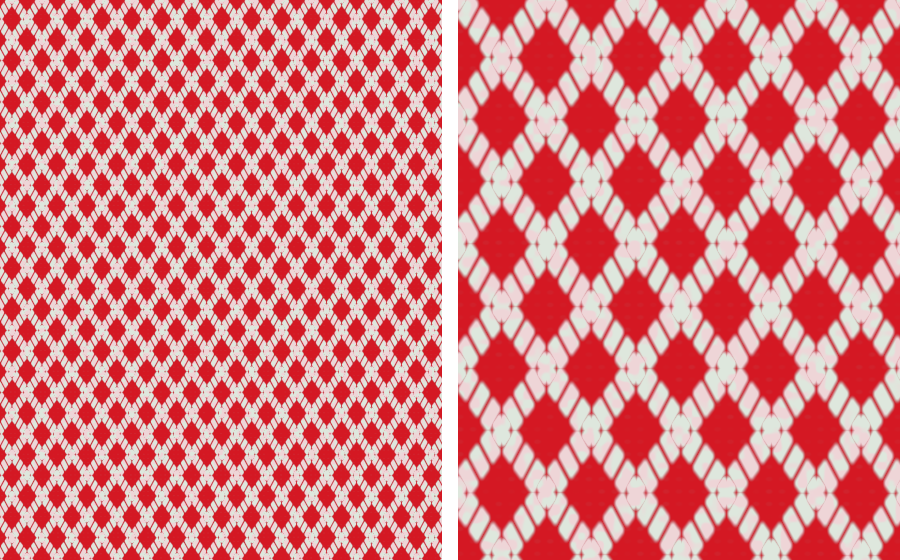
Left: the whole. Right: its middle third, enlarged.
Reproduce this pattern procedurally as a Shadertoy shader.

```glsl
// Red cloth with a diamond lattice of pale ropes made of short strands.
// Two mirrored families of diagonals are cut into rounded strands that merge
// at the crossings; hashed tints, stitch dots and a thread grain add the wear.

#define REPEATS vec2(14.75, 13.5)   // diamonds across and down
#define PHASE vec2(-0.40, 0.46)     // lattice offset in repeats
#define ROPE_HALF 0.18              // half rope width, in lattice units
#define STRANDS 4.0                 // strands on each diamond side
#define TWIST 0.15                  // slant of the strand gaps
#define GAP 0.018                   // half gap between strands
#define ROUNDING 0.06               // strand corner radius
#define STITCHES vec2(103.0, 135.0) // weave dots across and down
#define RED vec3(0.83, 0.095, 0.137)
#define COOL_WHITE vec3(0.87, 0.905, 0.865)
#define ROSY_WHITE vec3(0.935, 0.835, 0.845)

float hash(vec2 p) {
    vec3 q = fract(vec3(p.xyx) * 0.1031);
    q += dot(q, q.yzx + 33.33);
    return fract((q.x + q.y) * q.z);
}

float noise(vec2 p) {
    vec2 i = floor(p), f = fract(p);
    f = f * f * (3.0 - 2.0 * f);
    return mix(mix(hash(i), hash(i + vec2(1, 0)), f.x),
               mix(hash(i + vec2(0, 1)), hash(i + vec2(1, 1)), f.x), f.y);
}

float roundBox(vec2 p, vec2 halfSize, float r) {
    vec2 d = abs(p) - halfSize + r;
    return length(max(d, 0.0)) + min(max(d.x, d.y), 0.0) - r;
}

// Coverage of one rope family, with a strand centred on each crossing
float rope(float across, float along, float seed, float aa) {
    float id = floor(across + 0.5);
    float a = across - id;
    float s = (along + a * TWIST) * STRANDS + 0.5;
    float r = hash(vec2(floor(s) + 71.0, id + seed));
    vec2 size = vec2(ROPE_HALF, 0.5 / STRANDS - GAP) + (r - 0.5) * 0.006;
    float d = roundBox(vec2(a, (fract(s) - 0.5) / STRANDS), size, ROUNDING);
    return 1.0 - smoothstep(-aa, aa, d);
}

void mainImage(out vec4 fragColor, in vec2 fragCoord) {
    vec2 uv = fragCoord / iResolution.xy;
    vec2 p = uv * REPEATS + PHASE;
    // Soft printed edge, never narrower than the pixel footprint
    float aa = max(0.036, 0.8 * length(REPEATS / iResolution.xy));

    // Slightly uneven printing
    p += 0.012 * (vec2(noise(p * 1.7), noise(p * 1.7 + 40.0)) - 0.5);
    vec2 lattice = vec2(p.x + p.y, p.x - p.y);

    // Stitch dots, mostly faint, on the red ground
    vec2 stitch = uv * STITCHES;
    float dotDist = length((fract(stitch) - 0.5) * vec2(1.0, 1.4));
    float stitchDot = 1.0 - smoothstep(0.12, 0.36, dotDist);
    float strength = hash(floor(stitch) + 9.0);
    vec3 color = mix(RED, vec3(0.77, 0.24, 0.27), 0.3 * stitchDot * strength);

    // Mirrored ropes share their strands where they cross
    float ropeU = rope(lattice.x, lattice.y, 3.0, aa);
    float ropeV = rope(lattice.y, lattice.x, 57.0, aa);
    float cover = max(ropeU, ropeV);

    // Pale thread, flecked between cool and rosy white
    float fleck = smoothstep(0.35, 0.65, noise(uv * vec2(150.0, 190.0)));
    vec3 pale = mix(COOL_WHITE, ROSY_WHITE, fleck);
    color = mix(color, pale, cover);

    // Ink shadow along the strand edges
    color -= vec3(0.22, 0.06, 0.04) * cover * (1.0 - cover);
    fragColor = vec4(clamp(color, 0.0, 1.0), 1.0);
}
```
